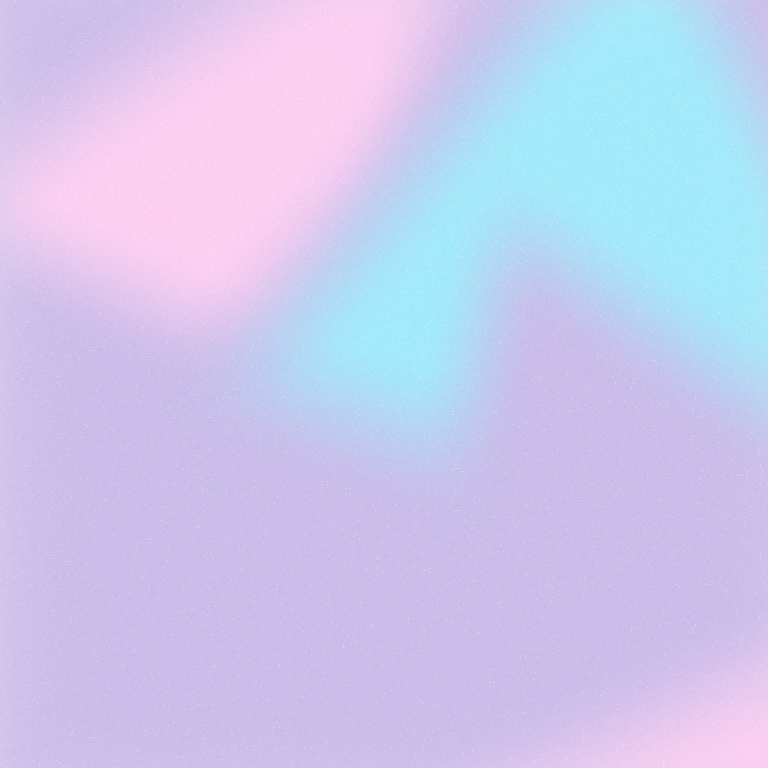
Reproduce this background procedurally as a three.js fragment shader.

```glsl
varying vec2 vUv;

const vec3 LAVENDER = vec3(0.79, 0.74, 0.912);
const vec3 PINK = vec3(0.985, 0.81, 0.95);
const vec3 CYAN = vec3(0.635, 0.918, 0.98);
const vec3 HAZE = vec3(0.87, 0.81, 0.93);

float hash(vec2 p) {
  vec3 q = fract(vec3(p.xyx) * 0.1031);
  q += dot(q, q.yzx + 33.33);
  return fract((q.x + q.y) * q.z);
}

// Soft half plane: 1 on the left of the line from a to b
float softSide(vec2 p, vec2 a, vec2 b, float blur) {
  vec2 along = normalize(b - a);
  float signedDist = dot(p - a, vec2(-along.y, along.x));
  return smoothstep(-blur, blur, signedDist);
}

// Wide band falling from the upper left
float pinkBand(vec2 p, float blur) {
  float mask = softSide(p, vec2(0.31, 1.0), vec2(0.0, 0.79), blur * 1.15);
  mask *= softSide(p, vec2(0.0, 0.688), vec2(0.28, 0.564), blur);
  mask *= softSide(p, vec2(0.30, 0.57), vec2(0.52, 0.81), blur);
  return mask * softSide(p, vec2(0.52, 0.805), vec2(0.575, 1.0), blur);
}

// Slanted sheet with a wedge cut out of its lower side
float cyanSheet(vec2 p, float blur) {
  float mask = softSide(p, vec2(0.729, 1.0), vec2(0.365, 0.557), blur);
  mask *= softSide(p, vec2(0.365, 0.499), vec2(0.60, 0.414), blur * 1.15);
  mask *= softSide(p, vec2(1.0, 0.844), vec2(0.918, 1.0), blur * 0.9);
  float wedge = softSide(p, vec2(0.651, 0.674), vec2(0.592, 0.414), blur * 0.85);
  wedge *= softSide(p, vec2(1.0, 0.479), vec2(0.658, 0.707), blur);
  return mask * (1.0 - wedge);
}

// Cellular specks: one random point per cell, few of them bright
float specks(vec2 p, float cells) {
  vec2 grid = p * cells;
  vec2 cell = floor(grid);
  vec2 center = 0.3 + 0.4 * vec2(hash(cell + 17.0), hash(cell + 71.0));
  float dotMask = 1.0 - smoothstep(0.08, 0.3, length(fract(grid) - center));
  return dotMask * pow(hash(cell), 7.0);
}

float borderGlow(vec2 p, float reach) {
  vec2 inset = min(p, 1.0 - p);
  return exp(-min(inset.x, inset.y) / reach);
}

void main() {
  vec2 p = vUv;

  // Blurred colour fields
  vec3 color = mix(LAVENDER, PINK, pinkBand(p, 0.085));
  color = mix(color, CYAN, cyanSheet(p, 0.09));
  float corner = softSide(p, vec2(1.0, 0.13), vec2(0.72, 0.0), 0.095);
  color = mix(color, PINK, corner);

  // Pale rim, stronger on the left
  color = mix(color, HAZE, 0.15 * borderGlow(p, 0.025));
  color = mix(color, HAZE, 0.4 * exp(-p.x / 0.03));

  // Fine grain and sparkle
  color += 0.014 * (hash(floor(p * 512.0)) - 0.5);
  color = mix(color, vec3(1.0), 0.45 * specks(p, 240.0));

  gl_FragColor = vec4(clamp(color, 0.0, 1.0), 1.0);
}
```
